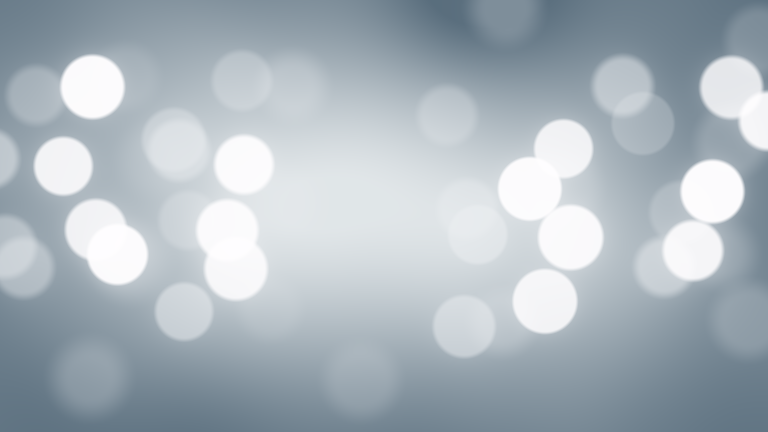
Reproduce this background procedurally as a Shadertoy shader.

```glsl
const vec3 SHADOW_BLUE = vec3(0.35, 0.43, 0.49);
const vec3 MIST_GREY   = vec3(0.88, 0.90, 0.91);
const vec3 PALE_TINT   = vec3(0.93, 0.94, 0.95);
const vec3 WHITE_TINT  = vec3(1.0, 0.995, 1.0);

const int FAINT_COUNT  = 15;
const int MEDIUM_COUNT = 17;
const int BRIGHT_COUNT = 15;

const float BASE_LIGHT   = 0.05;
const float MOTTLE       = 0.10;   // strength of the uneven haze
const float MOTTLE_SCALE = 2.6;
const float HALO         = 0.16;   // light spilling around a disc
const float HALO_WIDTH   = 0.022;
const vec2  R2_STEP      = vec2(0.7549, 0.5698);

// One layer of discs; each vec2 is a range, lengths are in canvas heights
struct Layer {
    int count;
    float seed;
    float centreGap;   // empty half-width around the middle, in canvas widths
    vec2 band;         // vertical extent
    vec2 radius;
    vec2 blur;
    vec2 opacity;
    vec3 tint;
};

vec3 hash3(vec2 p) {
    vec3 q = fract(p.xyx * vec3(0.1031, 0.1030, 0.0973));
    q += dot(q, q.yxz + 33.33);
    return fract((q.xxy + q.yzz) * q.zyx);
}

float cornerSlope(vec2 cell, vec2 offset) {
    float angle = 6.2832 * hash3(cell + 17.0).x;
    return dot(vec2(cos(angle), sin(angle)), offset);
}

float gradientNoise(vec2 p) {
    vec2 i = floor(p), f = fract(p);
    vec2 w = f * f * f * (f * (f * 6.0 - 15.0) + 10.0);
    vec2 e = vec2(1.0, 0.0);
    return mix(mix(cornerSlope(i, f), cornerSlope(i + e, f - e), w.x),
               mix(cornerSlope(i + e.yx, f - e.yx),
                   cornerSlope(i + 1.0, f - 1.0), w.x), w.y);
}

float softBlob(vec2 uv, vec2 centre, vec2 size) {
    vec2 q = (uv - centre) / size;
    return exp(-dot(q, q));
}

// Wide central glow with side glows and darker pockets at the borders
vec3 haze(vec2 uv, vec2 p) {
    float light = BASE_LIGHT;
    light += 0.85 * softBlob(uv, vec2(0.48, 0.50), vec2(0.36, 0.42));
    light += 0.25 * softBlob(uv, vec2(0.20, 0.68), vec2(0.28, 0.40));
    light += 0.25 * softBlob(uv, vec2(0.78, 0.42), vec2(0.20, 0.25));
    light -= 0.35 * softBlob(uv, vec2(0.63, 1.00), vec2(0.13, 0.17));
    light -= 0.12 * softBlob(uv, vec2(0.28, 0.00), vec2(0.25, 0.20));
    light += MOTTLE * gradientNoise(p * MOTTLE_SCALE);
    return mix(SHADOW_BLUE, MIST_GREY, clamp(light, 0.0, 1.0));
}

vec3 addDiscs(vec3 colour, vec2 p, float aspect, Layer layer) {
    for (int i = 0; i < layer.count; i++) {
        float n = float(i);
        vec3 place = hash3(vec2(n, layer.seed));
        vec3 look = hash3(vec2(n + 61.0, layer.seed));

        // Even scatter with jitter, pushed out to both sides
        vec2 spot = fract(n * R2_STEP + vec2(0.13, 0.42) * layer.seed);
        float side = 2.0 * spot.x - 1.0 + 0.2 * (place.x - 0.5);
        float x = 0.5 + (side < 0.0 ? -1.0 : 1.0)
                * mix(layer.centreGap, 0.52, abs(side));
        float y = mix(layer.band.x, layer.band.y, spot.y)
                + 0.08 * (place.y - 0.5);

        float radius = mix(layer.radius.x, layer.radius.y, look.x);
        float blur = mix(layer.blur.x, layer.blur.y, look.y);
        float opacity = mix(layer.opacity.x, layer.opacity.y, look.z);

        float dist = length(p - vec2(x * aspect, y)) - radius;
        float disc = 1.0 - smoothstep(-blur, blur, dist);
        float halo = HALO * exp(-max(dist, 0.0) / HALO_WIDTH);
        colour = mix(colour, layer.tint, opacity * max(disc, halo));
    }
    return colour;
}

void mainImage(out vec4 fragColor, in vec2 fragCoord) {
    vec2 uv = fragCoord / iResolution.xy;
    vec2 p = fragCoord / iResolution.y;
    float aspect = iResolution.x / iResolution.y;

    Layer faint = Layer(FAINT_COUNT, 3.0, 0.02, vec2(0.04, 0.98),
        vec2(0.070, 0.085), vec2(0.022, 0.040), vec2(0.10, 0.28), PALE_TINT);
    Layer medium = Layer(MEDIUM_COUNT, 2.0, 0.08, vec2(0.22, 0.80),
        vec2(0.066, 0.074), vec2(0.006, 0.018), vec2(0.25, 0.60), PALE_TINT);
    Layer bright = Layer(BRIGHT_COUNT, 1.0, 0.10, vec2(0.28, 0.77),
        vec2(0.068, 0.076), vec2(0.005, 0.009), vec2(0.82, 1.00), WHITE_TINT);

    vec3 colour = haze(uv, p);
    colour = addDiscs(colour, p, aspect, faint);
    colour = addDiscs(colour, p, aspect, medium);
    colour = addDiscs(colour, p, aspect, bright);
    fragColor = vec4(colour, 1.0);
}
```
